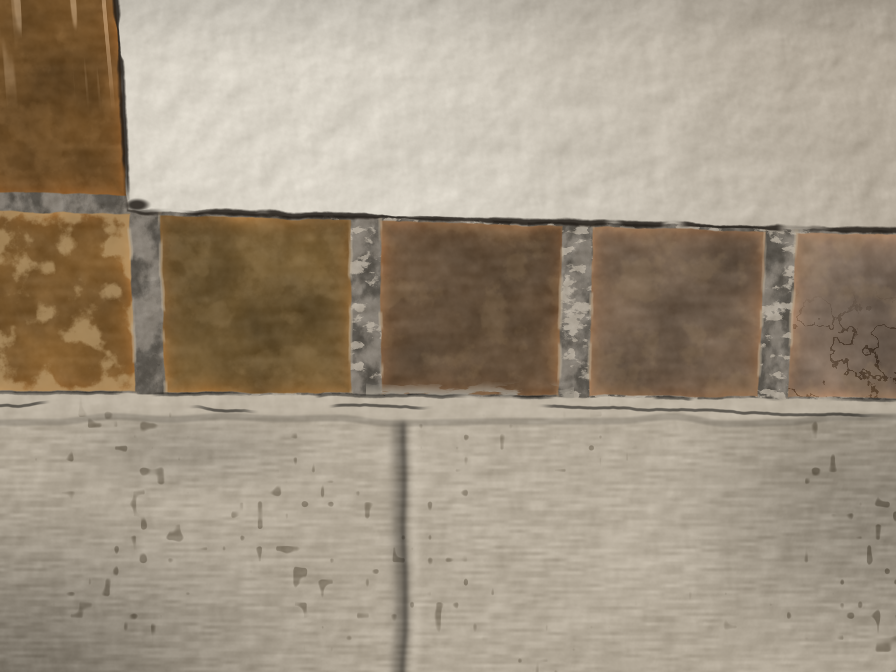
Write a Shadertoy shader that draws this texture.

```glsl
// Weathered row of brown glazed tiles between rough pale plaster and a grooved stone slab.

float hash(vec2 c) {
    return fract(sin(dot(c, vec2(127.1, 311.7))) * 43758.5453);
}

float noise(vec2 p) {
    vec2 i = floor(p), f = fract(p);
    f = f * f * (3.0 - 2.0 * f);
    return mix(mix(hash(i), hash(i + vec2(1, 0)), f.x),
               mix(hash(i + vec2(0, 1)), hash(i + vec2(1, 1)), f.x), f.y);
}

float fbm(vec2 p) {
    float sum = 0.0, amp = 0.5;
    for (int i = 0; i < 5; i++) {
        sum += amp * noise(p);
        p = mat2(1.6, 1.2, -1.2, 1.6) * p + 7.3;
        amp *= 0.5;
    }
    return sum;
}

// Soft coverage of the side where d is positive
float cover(float d) { return smoothstep(-0.0016, 0.0016, d); }

// Soft line of half width w around d = 0
float line(float d, float w) { return 1.0 - smoothstep(w * 0.4, w + 0.0015, abs(d)); }

// Slope of a rough surface lit from the upper left
float relief(vec2 p) { return fbm(p) - fbm(p + vec2(-0.3, 0.3)); }

vec3 plaster(vec2 p) {
    float shade = smoothstep(0.55, 1.45, p.x + 0.5 * (p.y - 0.75));
    vec3 col = mix(vec3(0.845, 0.82, 0.77), vec3(0.70, 0.66, 0.60), shade);
    col *= 1.0 - 0.10 * smoothstep(0.9, 1.02, p.y);
    col += 0.13 * relief(p * 26.0) + 0.07 * relief(p * 65.0);
    return col + 0.05 * (fbm(p * 5.0) - 0.5);
}

vec3 slab(vec2 p) {
    vec3 col = vec3(0.70, 0.66, 0.595);
    col *= 1.0 - 0.27 * smoothstep(0.5, 0.0, length(p * vec2(0.8, 1.5)));
    col *= 1.0 - 0.20 * smoothstep(0.45, 0.0, length((p - vec2(1.35, 0.24)) * vec2(1.0, 1.4)));
    col *= 1.0 - 0.12 * smoothstep(0.18, 0.0, length((p - vec2(0.28, 0.33)) * vec2(0.7, 2.0)));
    col += 0.08 * (noise(p * vec2(35, 210)) - 0.5) + 0.10 * relief(p * 45.0);
    col += 0.08 * (fbm(p * 6.0) - 0.5);
    // Small dark pits
    col -= 0.16 * smoothstep(0.80, 0.92, noise(p * vec2(75, 60)) * (0.7 + 0.4 * noise(p * 9.0)));
    // Vertical groove with a lit right lip
    float gx = p.x - 0.596 - 0.006 * (noise(vec2(p.y * 14.0, 3.0)) - 0.5);
    float below = smoothstep(0.385, 0.36, p.y);
    col *= 1.0 - below * (0.28 * exp(-pow(gx / 0.012, 2.0)) + 0.22 * exp(-pow((gx - 0.006) / 0.005, 2.0)));
    return col + below * 0.05 * exp(-pow((gx - 0.022) / 0.008, 2.0));
}

vec3 grout(vec2 p) {
    float wear = fbm(p * vec2(38, 30));
    vec3 col = mix(vec3(0.34, 0.32, 0.29), vec3(0.52, 0.49, 0.45), smoothstep(0.3, 0.6, wear));
    float flakes = smoothstep(0.54, 0.64, fbm(p * vec2(45, 70) + 9.0));
    flakes *= smoothstep(0.15, 0.5, p.x);
    return mix(col, vec3(0.74, 0.70, 0.64), 0.75 * flakes) + 0.15 * relief(p * 60.0);
}

// Glaze of tile id, with edge = distance to its rim
vec3 glaze(vec2 p, float id, float edge) {
    vec3 col = mix(vec3(0.47, 0.345, 0.19), vec3(0.40, 0.32, 0.195), smoothstep(0.0, 1.0, id));
    col = mix(col, vec3(0.365, 0.295, 0.225), smoothstep(1.0, 2.0, id));
    col = mix(col, vec3(0.47, 0.405, 0.35), smoothstep(2.0, 4.0, id));
    float mottle = fbm(p * 13.0 + id * 5.0);
    col *= 0.72 + 0.56 * mottle;
    col += 0.09 * (fbm(p * 65.0) - 0.5) + 0.04 * (noise(p * vec2(20, 110)) - 0.5);
    // Warm rim and worn pale patches
    float rim = exp(-max(edge, 0.0) / 0.013);
    col += rim * vec3(0.16, 0.08, 0.025) * (0.4 + mottle);
    float worn = smoothstep(0.50, 0.68, fbm(p * 30.0 + 4.0) + 0.20 * rim);
    col = mix(col, vec3(0.74, 0.63, 0.46), worn * (id < 0.5 ? 0.6 : 0.12));
    // Fine crazing in the last tile
    float veins = line(fbm(p * 28.0) - 0.5, 0.025);
    return col - 0.14 * veins * step(3.5, id) * smoothstep(0.58, 0.48, p.y);
}

void mainImage(out vec4 fragColor, in vec2 fragCoord) {
    vec2 p = fragCoord / iResolution.y;
    float rough = fbm(p * 32.0) - 0.5;
    float top = 0.692 - 0.027 * p.x + 0.007 * rough;
    float bottom = 0.416 - 0.008 * p.x + 0.006 * rough;

    // Nearest joint and index of the tile in the row
    float joint = 1.0, id = 0.0;
    for (int i = 0; i < 4; i++) {
        float k = float(i);
        float center = 0.2196 + 0.331 * k - 0.00625 * k * k;
        float dx = p.x - center - mix(-0.03, 0.05, k / 3.0) * (p.y - 0.54);
        joint = min(joint, abs(dx) - 0.0225 + 0.005 * rough);
        id += step(0.0, dx);
    }

    // Tile row, joints and pale mortar along the rims
    float edge = min(joint, min(top - 0.006 - p.y, p.y - bottom - 0.003));
    vec3 col = mix(grout(p), glaze(p, id, edge), cover(edge));
    col = mix(col, vec3(0.72, 0.66, 0.57), 0.55 * line(joint, 0.003) * smoothstep(0.35, 0.6, noise(p * 40.0)));
    float scale = smoothstep(0.025, 0.0, p.y - bottom) * step(1.5, id) * step(id, 2.5);
    col = mix(col, vec3(0.60, 0.57, 0.52), scale * smoothstep(0.40, 0.52, fbm(p * vec2(25, 90))));

    // Upper left tile above a thin horizontal joint
    float side = 0.189 - 0.055 * (p.y - 0.7135) + 0.006 * rough;
    float upper = min(side - p.x, p.y - 0.7135 + 0.02 * p.x - 0.006 * rough);
    vec3 corner = glaze(p + 3.0, 0.7, upper) * vec3(0.98, 0.90, 0.82);
    float scratches = smoothstep(0.76, 0.9, noise(vec2(p.x * 110.0 + p.y * 9.0, p.y * 7.0)));
    corner += 0.20 * scratches * smoothstep(0.82, 0.95, p.y);
    col = mix(col, corner, cover(upper));

    // Plaster field and its dark ragged cracks
    float wall = min(p.x - side, p.y - top);
    col = mix(col, plaster(p), cover(wall));
    float gap = 0.0045 * smoothstep(0.25, 0.65, noise(p * 17.0)) + 0.001;
    float crack = line(wall, gap) * smoothstep(0.15, 0.4, noise(p * 23.0 + 8.0));
    crack = max(crack, smoothstep(0.016, 0.006, length((p - vec2(0.204, 0.695)) * vec2(0.7, 1.4))));
    col = mix(col, vec3(0.13, 0.11, 0.09), 0.85 * crack);

    // Lower slab, pale ledge and wandering cracks
    vec3 ground = slab(p);
    float lip = p.y - 0.379 - 0.012 * (noise(vec2(p.x * 12.0, 2.0)) - 0.5);
    ground = mix(ground, vec3(0.75, 0.71, 0.645) + 0.16 * relief(p * 30.0), 0.75 * smoothstep(-0.006, 0.008, lip));
    ground *= 1.0 - 0.13 * line(lip + 0.004, 0.006);
    float seam = p.y - 0.397 + 0.008 * p.x - 0.022 * (fbm(vec2(p.x * 11.0, 6.0)) - 0.5);
    ground *= 1.0 - 0.5 * line(seam, 0.002) * smoothstep(0.3, 0.55, noise(vec2(p.x * 9.0, 5.0)));
    col = mix(col, ground, cover(bottom - p.y));
    col *= 1.0 - 0.45 * line(p.y - bottom, 0.0025) * smoothstep(0.3, 0.6, noise(p * 20.0));

    fragColor = vec4(clamp(col, 0.0, 1.0), 1.0);
}
```
